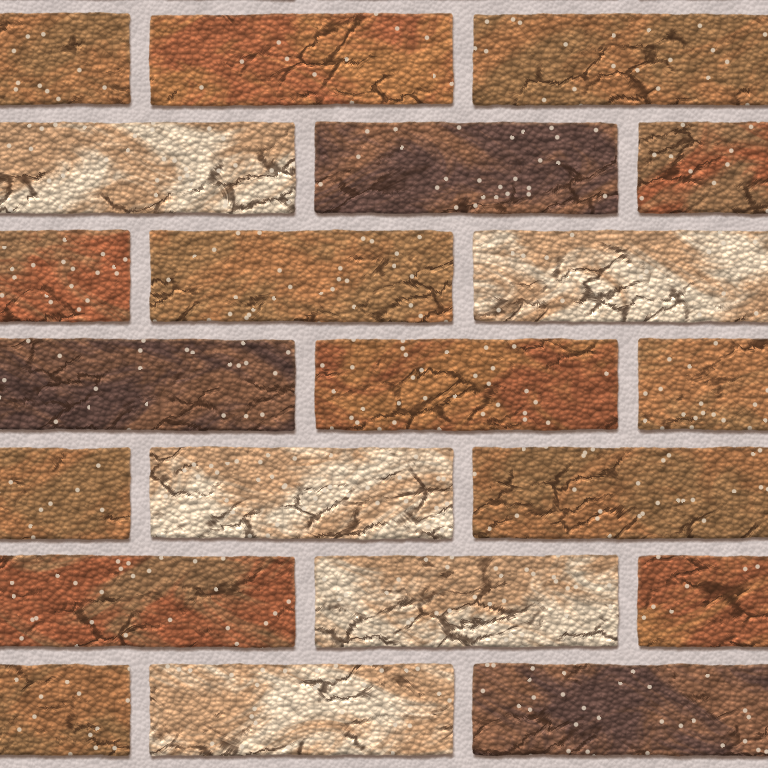
This texture is drawn by a Shadertoy shader. Its source:

```glsl
const vec2 PITCH = vec2(0.4206, 0.1411);       // brick plus joint
const vec2 HALF_BRICK = vec2(0.1972, 0.0592);
const vec2 EVEN_ODD_SHIFT = vec2(0.1823, 0.397); // first joint of each course
const float TOP_GAP = 0.0069;
const float CORNER = 0.004;
const float EDGE_WEAR = 0.0013;
const float SHADOW_DROP = 0.0045;
const vec2 TO_LIGHT = vec2(-0.0008, 0.0024);
const float RELIEF_LIGHT = 0.85;
const vec3 MORTAR = vec3(0.81, 0.76, 0.74);
const vec3 SHADOW = vec3(0.36, 0.27, 0.22);
const vec3 CRACK = vec3(0.20, 0.13, 0.09);
const vec3 SPECK = vec3(0.90, 0.84, 0.76);
const vec3 WORN = vec3(0.70, 0.55, 0.41);

// Clay tones: brown, red, pale, dark, orange
const vec3 CLAY[5] = vec3[5](vec3(0.54, 0.40, 0.27), vec3(0.58, 0.34, 0.23),
    vec3(0.69, 0.54, 0.41), vec3(0.35, 0.26, 0.23), vec3(0.63, 0.43, 0.27));
const vec3 MOTTLE[5] = vec3[5](vec3(0.60, 0.41, 0.27), vec3(0.55, 0.41, 0.29),
    vec3(0.82, 0.74, 0.64), vec3(0.50, 0.35, 0.26), vec3(0.57, 0.34, 0.23));
// Tone order, three bricks per course over seven courses
const int FIRING[21] = int[21](0, 4, 0, 2, 3, 1, 1, 0, 2, 3, 4, 0,
    0, 2, 0, 1, 2, 4, 0, 2, 3);

vec2 hash2(vec2 p) {
    vec3 q = fract(p.xyx * vec3(0.1031, 0.1030, 0.0973));
    q += dot(q, q.yzx + 33.33);
    return fract((q.xx + q.yz) * q.zy);
}

// Nearest distance, second distance, random value of the nearest cell
vec3 cellular(vec2 p) {
    vec2 cell = floor(p);
    vec3 best = vec3(8.0, 8.0, 0.0);
    for (int j = -1; j <= 1; j++)
    for (int i = -1; i <= 1; i++) {
        vec2 c = cell + vec2(i, j);
        vec2 h = hash2(c);
        float d = length(c + h - p);
        if (d < best.x) best = vec3(d, best.x, fract(h.x * 7.3 + h.y * 5.1));
        else best.y = min(best.y, d);
    }
    return best;
}

// Layered, warped sines, roughly -1 to 1
float waves(vec2 p) {
    float sum = 0.0, amp = 0.6;
    for (int i = 0; i < 5; i++) {
        p += 0.7 * sin(p.yx * 1.3 + float(i) * 1.7);
        sum += amp * sin(p.x) * sin(p.y);
        p = mat2(1.6, 1.2, -1.2, 1.6) * p;
        amp *= 0.6;
    }
    return sum;
}

float roundBox(vec2 p, vec2 halfSize) {
    vec2 q = abs(p) - halfSize + CORNER;
    return length(max(q, 0.0)) + min(max(q.x, q.y), 0.0) - CORNER;
}

// Lumps and grit of the fired clay
float clayHeight(vec2 p) {
    float lump = cellular(p * vec2(42.0, 68.0)).x;
    float grit = cellular(p * vec2(125.0, 160.0) + 31.0).x;
    return 1.0 - 0.45 * lump - 0.5 * grit;
}

// Ragged folds, strongest low on the brick
float cracks(vec2 p, float low) {
    vec2 q = p + 0.010 * vec2(waves(p * 38.0), waves(p.yx * 44.0));
    q.y -= 0.25 * q.x;
    vec3 fold = cellular(q * vec2(13.0, 30.0));
    float open = smoothstep(-0.15, 0.45, waves(p * vec2(17.0, 25.0)) + 0.35 * low);
    return (1.0 - smoothstep(0.02, 0.15, fold.y - fold.x)) * open;
}

vec3 brickColor(vec2 p, vec2 local, vec2 id, float dist) {
    int tone = FIRING[int(mod(id.y, 7.0)) * 3 + int(mod(id.x + 1.0, 3.0))];
    vec2 seed = hash2(id + 17.0);
    vec2 q = p + seed * 9.0;
    float low = -local.y / HALF_BRICK.y;

    // Base tone, mottling and pale worn rims
    float chalk = tone == 2 ? 0.3 * low : 0.0;
    float blotch = smoothstep(-0.4, 0.5, waves(q * vec2(16.0, 26.0)) + chalk);
    vec3 col = mix(CLAY[tone], MOTTLE[tone], blotch);
    col *= 1.0 + 0.12 * (seed.x - 0.5) + 0.10 * waves(q * 75.0);
    float rim = smoothstep(-0.006, 0.0, dist);
    col = mix(col, WORN, 0.35 * rim * smoothstep(-0.6, 1.0, -low));

    // Lit relief
    float h = clayHeight(q);
    float slope = h - clayHeight(q + TO_LIGHT);
    col *= (0.72 + 0.52 * h) * (1.0 + RELIEF_LIGHT * slope);

    // Folds with a bright lower lip
    float fold = cracks(q, low);
    float lip = max(cracks(q + TO_LIGHT * 1.8, low) - fold, 0.0);
    col = mix(col, CRACK, 0.65 * fold) * (1.0 + 0.22 * lip);

    // Mineral specks
    vec3 grain = cellular(q * 95.0);
    float speck = step(0.90 + 0.07 * seed.y, grain.z) * (1.0 - smoothstep(0.18, 0.38, grain.x));
    col = mix(col, SPECK, 0.8 * speck);
    return col * (1.0 - 0.3 * rim * smoothstep(0.6, 1.0, low));
}

vec3 mortarColor(vec2 p) {
    float sand = cellular(p * 170.0).x - cellular((p + TO_LIGHT) * 170.0).x;
    return MORTAR * (1.0 - 0.16 * sand + 0.045 * waves(p * 65.0));
}

void mainImage(out vec4 fragColor, in vec2 fragCoord) {
    vec2 p = fragCoord / iResolution.y;
    float pixel = 1.0 / iResolution.y;

    // Running bond, courses counted downward
    float course = floor((1.0 - p.y - TOP_GAP) / PITCH.y);
    float shift = mod(course, 2.0) < 0.5 ? EVEN_ODD_SHIFT.x : EVEN_ODD_SHIFT.y;
    float column = floor((p.x - shift) / PITCH.x);
    vec2 id = vec2(column, course);
    vec2 center = vec2(shift + (column + 0.5) * PITCH.x,
                       1.0 - TOP_GAP - (course + 0.5) * PITCH.y);
    vec2 local = p - center;
    local.y += (hash2(id).x - 0.5) * 0.012 * local.x;

    // Uneven outline and the shadow it drops
    float wear = EDGE_WEAR * (waves(p * 55.0) + 0.7 * waves(p * 17.0));
    float dist = roundBox(local, HALF_BRICK) + wear;
    float above = roundBox(local + vec2(-0.001, SHADOW_DROP), HALF_BRICK) + wear;
    float shade = 1.0 - smoothstep(-0.003, 0.0025, above);

    vec3 col = mix(mortarColor(p), SHADOW, 0.75 * shade);
    float soft = max(pixel, 0.0012);
    float cover = 1.0 - smoothstep(-soft, soft, dist);
    col = mix(col, brickColor(p, local, id, dist), cover);
    fragColor = vec4(clamp(col, 0.0, 1.0), 1.0);
}
```
